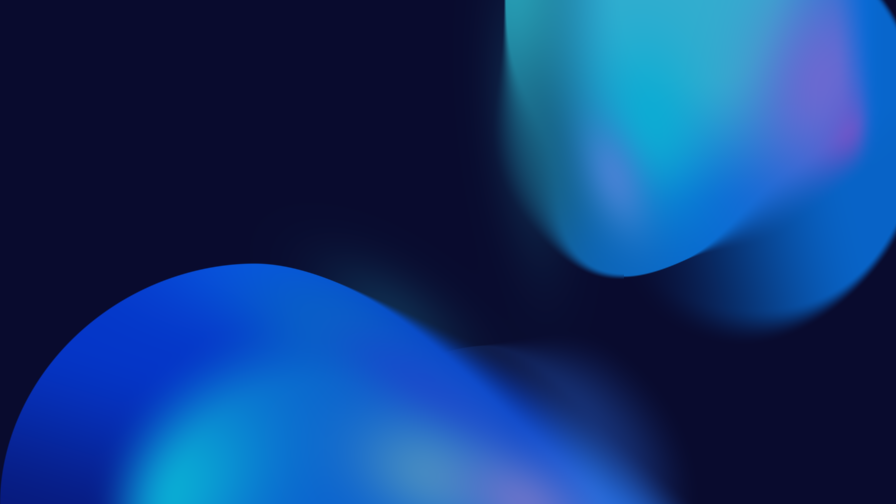
Write a Shadertoy shader that draws this background.

```glsl
const vec3 NAVY = vec3(0.035, 0.043, 0.18);
const vec3 ROYAL = vec3(0.02, 0.21, 0.78);
const vec3 AZURE = vec3(0.03, 0.42, 0.84);
const vec3 CYAN = vec3(0.04, 0.68, 0.83);
const vec3 AQUA = vec3(0.20, 0.68, 0.81);
const vec3 TEAL = vec3(0.09, 0.37, 0.50);
const vec3 VIOLET = vec3(0.43, 0.41, 0.82);
const vec3 MAGENTA = vec3(0.52, 0.30, 0.77);

// Coverage of a shape from its signed distance, blurred by width.
float cover(float dist, float width) {
    return 1.0 - smoothstep(-width, width, dist);
}

// Rotated elliptical falloff, 1 at the center.
float glow(vec2 p, vec2 center, vec2 radii, float angle) {
    float c = cos(angle), s = sin(angle);
    vec2 q = mat2(c, -s, s, c) * (p - center) / radii;
    return exp(-dot(q, q));
}

// Approximate distance to a superellipse.
float superellipse(vec2 p, vec2 center, vec2 radii, float power) {
    vec2 q = abs(p - center) / radii;
    float norm = pow(pow(q.x, power) + pow(q.y, power), 1.0 / power);
    return (norm - 1.0) * min(radii.x, radii.y);
}

// Height lost along a slope that starts flat and becomes straight.
float slopeDrop(float run, float start, float growth) {
    return run * run / (start + growth * run);
}

float hillDistance(vec2 p) {
    float run = p.x - 0.505;
    if (run < 0.0) return superellipse(p, vec2(0.505, 0.0), vec2(0.505, 0.477), 1.95);
    float slope = min(1.7 * run, 0.8);
    return (p.y - 0.477 + slopeDrop(run, 0.56, 0.93)) / sqrt(1.0 + slope * slope);
}

float dropDistance(vec2 p) {
    float run = p.x - 1.238;
    if (run < 0.0) return superellipse(p, vec2(1.238, 1.0), vec2(0.236, 0.549), 2.3);
    return 0.451 + slopeDrop(run, 0.30, 1.2) - p.y;
}

vec3 hillColor(vec2 p) {
    vec3 color = mix(vec3(0.03, 0.10, 0.48), ROYAL, smoothstep(-0.05, 0.38, p.y + 0.3 * p.x));
    color = mix(color, vec3(0.03, 0.34, 0.90), 0.85 * glow(p, vec2(0.52, 0.50), vec2(0.26, 0.13), 0.0));
    // Inner lobe with a bright left flank
    float lobe = superellipse(p, vec2(0.68, -0.02), vec2(0.41, 0.34), 2.0);
    color = mix(color, vec3(0.04, 0.38, 0.81), cover(lobe, 0.09));
    color = mix(color, vec3(0.02, 0.43, 0.77), 0.8 * glow(p, vec2(0.66, 0.36), vec2(0.19, 0.10), -0.35));
    color = mix(color, CYAN, cover(lobe, 0.07) * glow(p, vec2(0.31, 0.01), vec2(0.25, 0.16), 0.75));
    // Right flank and pale core
    color = mix(color, vec3(0.10, 0.27, 0.80), 0.85 * glow(p, vec2(0.88, 0.20), vec2(0.26, 0.075), -0.60));
    color = mix(color, vec3(0.13, 0.41, 0.85), smoothstep(1.0, 1.2, p.x));
    color = mix(color, vec3(0.27, 0.55, 0.76), 0.95 * glow(p, vec2(0.85, 0.06), vec2(0.15, 0.10), -0.45));
    return mix(color, vec3(0.45, 0.46, 0.79), 0.85 * glow(p, vec2(1.04, 0.0), vec2(0.13, 0.08), -0.5));
}

vec3 dropColor(vec2 p) {
    vec3 color = mix(TEAL, AZURE, smoothstep(1.05, 1.36, p.x));
    color = mix(color, vec3(0.04, 0.39, 0.74), 0.7 * glow(p, vec2(1.24, 0.47), vec2(0.16, 0.12), 0.0));
    color = mix(color, vec3(0.15, 0.61, 0.70), glow(p, vec2(1.02, 1.04), vec2(0.11, 0.22), 0.0));
    // Bright upper body
    color = mix(color, AQUA, cover(superellipse(p, vec2(1.38, 1.04), vec2(0.24, 0.32), 2.5), 0.10));
    color = mix(color, CYAN, 0.9 * glow(p, vec2(1.29, 0.76), vec2(0.11, 0.17), 0.15));
    color = mix(color, vec3(0.30, 0.51, 0.84), 0.85 * glow(p, vec2(1.22, 0.65), vec2(0.055, 0.11), 0.35));
    // Violet side ending in a magenta rim
    float rim = cover(p.x - 1.715 - 0.10 * (0.75 - p.y), 0.045);
    color = mix(color, VIOLET, 0.95 * rim * glow(p, vec2(1.63, 0.84), vec2(0.13, 0.22), -0.2));
    color = mix(color, MAGENTA, 0.9 * rim * glow(p, vec2(1.70, 0.70), vec2(0.055, 0.14), -0.35));
    return mix(color, vec3(0.03, 0.40, 0.80), smoothstep(1.70, 1.76, p.x));
}

void mainImage(out vec4 fragColor, in vec2 fragCoord) {
    vec2 p = fragCoord / iResolution.y;
    float pixel = 1.0 / iResolution.y;
    vec3 color = NAVY;

    // Faint halos
    color = mix(color, TEAL, 0.40 * glow(p, vec2(0.78, 0.37), vec2(0.16, 0.08), -0.6));
    color = mix(color, TEAL, 0.45 * glow(p, vec2(1.05, 0.75), vec2(0.07, 0.24), 0.10));

    // Hazy dome behind the hill
    float dome = superellipse(p, vec2(0.98, 0.0), vec2(0.33, 0.315), 2.0);
    float domeBlur = mix(pixel, 0.08, smoothstep(0.95, 1.22, p.x));
    float domeAlpha = mix(0.20, 0.55, smoothstep(0.95, 1.20, p.x));
    color = mix(color, vec3(0.13, 0.32, 0.70), domeAlpha * cover(dome, domeBlur));

    // Hill
    float hillBlur = mix(pixel, 0.065, smoothstep(0.66, 1.20, p.x));
    color = mix(color, hillColor(p), cover(hillDistance(p), hillBlur));

    // Rounded body behind the drop, fading to the left
    float body = superellipse(p, vec2(1.481, 0.745), vec2(0.347, 0.394), 2.0);
    float bodyMask = cover(body, mix(0.035, 0.010, smoothstep(1.45, 1.75, p.x)));
    float bodyFade = smoothstep(1.22, 1.74, p.x + 0.25 * (p.y - 0.45));
    color = mix(color, vec3(0.03, 0.39, 0.78), bodyMask * bodyFade);

    // Drop, trimmed by the body on its right
    float sideBlur = 0.055 * glow(p, vec2(1.05, 0.70), vec2(0.16, 0.15), 0.0);
    float dropBlur = pixel + sideBlur + 0.06 * smoothstep(1.36, 1.56, p.x);
    float trim = p.x > 1.481 ? bodyMask : 1.0;
    color = mix(color, dropColor(p), trim * cover(dropDistance(p), dropBlur));

    fragColor = vec4(color, 1.0);
}
```
